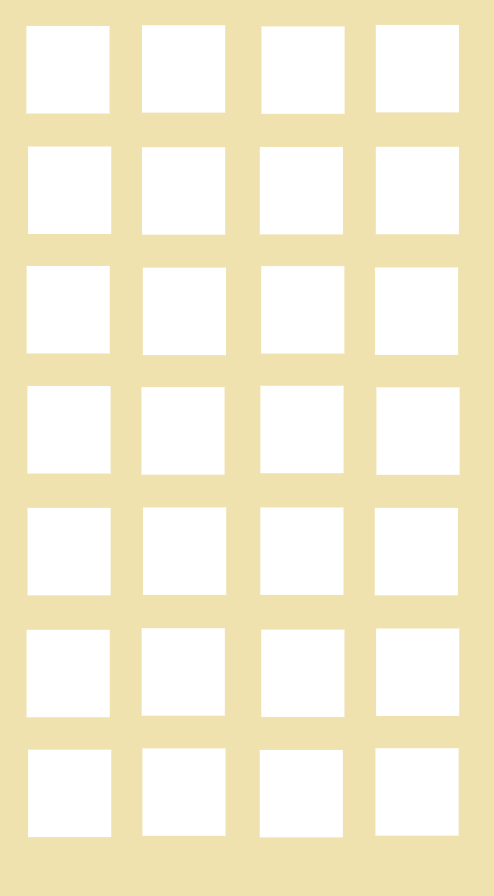
Reproduce this pattern procedurally as a Shadertoy shader.

```glsl
// Draws a 4 by 7 grid of white, slightly tall boxes on a flat cream ground.
// Each box is a signed distance to a rectangle, nudged off its grid point
// by layered sines so that the rows and columns look placed by hand.

const vec3 CREAM = vec3(0.937, 0.886, 0.686);
const vec3 WHITE = vec3(1.0);

// Lengths are fractions of the canvas height, measured from the top left.
const vec2 GRID_COUNT = vec2(4.0, 7.0);
const vec2 FIRST_CENTER = vec2(0.0768, 0.0775);
const vec2 PITCH = vec2(0.1296, 0.1345);
const vec2 HALF_SIZE = vec2(0.0464, 0.0488);
const float NUDGE = 0.0012;

// Signed distance to an axis-aligned box centred on the origin.
float boxDistance(vec2 p, vec2 halfSize) {
    vec2 d = abs(p) - halfSize;
    return length(max(d, 0.0)) + min(max(d.x, d.y), 0.0);
}

// Shared drift per column and row, plus a smaller shift for each box.
vec2 handOffset(vec2 cell, float amount) {
    vec2 drift = vec2(-1.2 * sin(2.1 * cell.x), 0.7 * sin(1.5 * cell.y));
    vec2 scatter = vec2(sin(dot(cell, vec2(4.7, 2.6)) + 5.0),
                        sin(dot(cell, vec2(3.4, 5.3)) + 0.4));
    return amount * (drift + 0.8 * scatter);
}

// Distance to the box of the nearest cell inside the finite grid.
float gridDistance(vec2 p, vec2 first, vec2 pitch, vec2 count, vec2 halfSize) {
    vec2 cell = clamp(floor((p - first) / pitch + 0.5), vec2(0.0), count - 1.0);
    vec2 center = first + cell * pitch + handOffset(cell, NUDGE);
    return boxDistance(p - center, halfSize);
}

void mainImage(out vec4 fragColor, in vec2 fragCoord) {
    vec2 p = vec2(fragCoord.x, iResolution.y - fragCoord.y) / iResolution.y;
    float pixel = 1.0 / iResolution.y;

    float d = gridDistance(p, FIRST_CENTER, PITCH, GRID_COUNT, HALF_SIZE);
    float coverage = clamp(0.5 - d / pixel, 0.0, 1.0);

    fragColor = vec4(mix(CREAM, WHITE, coverage), 1.0);
}
```
